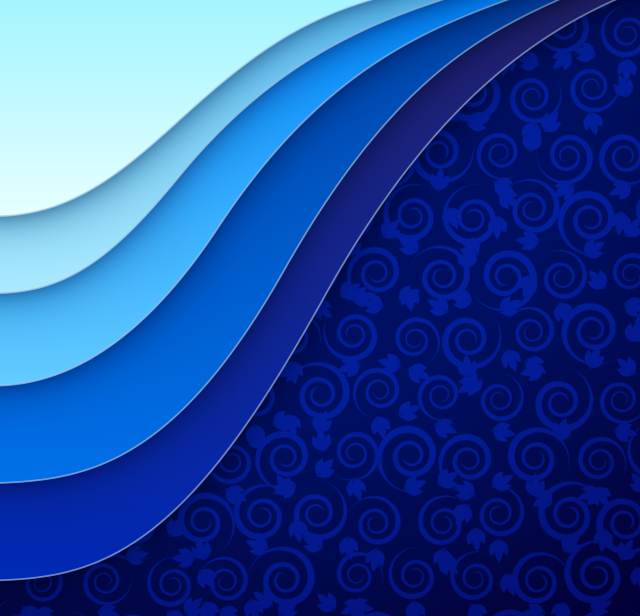
Give the GLSL for this background, as a Shadertoy shader.

```glsl
// Five blue paper waves sweep from the left edge up to the top right over a
// dark floral ground. Each wave edge is a two-part cubic with shadow and rim;
// the ground is a jittered staggered grid of tapered spirals and leaf fans.

const float TAU = 6.2832;

vec2 hash2(vec2 p) {
    vec3 q = fract(p.xyx * vec3(0.1031, 0.1030, 0.0973));
    q += dot(q, q.yzx + 33.33);
    return fract((q.xx + q.yz) * q.zy);
}

vec2 polar(float angle) { return vec2(cos(angle), sin(angle)); }

// Rotates v so that the direction "angle" becomes the x axis
vec2 unrotate(vec2 v, float angle) {
    vec2 e = polar(angle);
    return vec2(dot(v, e), dot(v, vec2(-e.y, e.x)));
}

// Cubic between two heights and slopes, with an extra bulge in the middle
float hermite(float t, float span, vec2 heights, vec2 slopes, float bulge) {
    float s = 1.0 - t;
    return mix(heights.x, heights.y, t * t * (3.0 - 2.0 * t))
         + span * t * s * (s * slopes.x - t * slopes.y) + bulge * t * t * s * s;
}

// Depth of an edge below the top. knee: start depth, bend x, bend depth, slope
// finish: x at the top, slope there, bulge before and after the bend
float edgeDepth(float x, vec4 knee, vec4 finish) {
    if (x < knee.y)
        return hermite(x / knee.y, knee.y, knee.xz, vec2(-0.04, -knee.w), finish.z);
    float span = finish.x - knee.y;
    float t = clamp((x - knee.y) / span, 0.0, 1.0);
    return hermite(t, span, vec2(knee.z, 0.0), -vec2(knee.w, finish.y), finish.w)
         - finish.y * max(x - finish.x, 0.0);
}

// Three pointed leaves spreading from one stem
float leafFan(vec2 v, float angle) {
    float d = 1.0;
    for (int i = -1; i <= 1; i++) {
        float side = float(i);
        float len = 0.40 - 0.09 * abs(side);
        vec2 q = unrotate(v, angle + 0.62 * side);
        float t = clamp(q.x / len, 0.0, 1.0);
        float leaf = abs(q.y + 0.05 * side * t * t) - 0.065 * sin(0.5 * TAU * pow(t, 1.3));
        d = min(d, max(leaf, abs(q.x - 0.5 * len) - 0.5 * len));
    }
    return d;
}

// Logarithmic spiral band with tapered tail and rounded inner end
float scroll(vec2 v, float radius) {
    float r = length(v), turn = atan(v.y, v.x) / TAU, d = 1.0;
    for (int k = -1; k <= 2; k++) {
        float n = turn + float(k);
        float width = radius * 0.19 * exp(-0.4 * n) * smoothstep(-0.55, 0.25, n)
                    * (1.0 - smoothstep(1.7, 2.15, n)) - 0.025;
        d = min(d, abs(r - radius * exp(-0.7 * n)) - width);
    }
    return d;
}

// Distance to the ornament, in grid cells
float floral(vec2 g) {
    float d = 1.0;
    for (int j = -1; j <= 1; j++)
    for (int i = -1; i <= 1; i++) {
        vec2 id = floor(g) + vec2(i, j);
        vec2 rnd = hash2(id + 17.0), jitter = hash2(id + 71.0) - 0.5;
        vec2 centre = id + vec2(0.25 + 0.5 * mod(id.y, 2.0), 0.5) + 0.2 * jitter;
        float radius = mix(0.36, 0.50, rnd.x);
        vec2 v = unrotate(g - centre, TAU * rnd.y);
        if (jitter.x > 0.0) v.y = -v.y;
        d = min(d, scroll(v, radius));
        d = min(d, leafFan(v - 1.32 * radius * polar(-2.64), -4.0));
        vec2 gap = g - centre - vec2(0.0, 0.52);
        d = min(d, leafFan(gap + 0.12 * polar(TAU * rnd.x), TAU * rnd.x));
    }
    return d;
}

void mainImage(out vec4 fragColor, in vec2 fragCoord) {
    vec2 uv = fragCoord / iResolution.xy;
    vec2 p = vec2(uv.x * 1.038, 1.0 - uv.y);   // y is depth below the top
    float px = 1.0 / iResolution.y;

    vec4 knee[5] = vec4[5](
        vec4(0.351, 0.290, 0.196, 0.91), vec4(0.476, 0.292, 0.285, 1.22),
        vec4(0.626, 0.354, 0.369, 1.52), vec4(0.784, 0.460, 0.440, 1.77),
        vec4(0.942, 0.527, 0.480, 1.80));
    vec4 finish[5] = vec4[5](
        vec4(0.601, 0.30, 0.068, -0.054), vec4(0.716, 0.33, 0.095, 0.0),
        vec4(0.822, 0.36, 0.0, 0.0), vec4(0.905, 0.45, 0.119, -0.076),
        vec4(0.997, 0.45, 0.30, 0.0));
    vec3 topColor[5] = vec3[5](
        vec3(0.64, 0.96, 1.0), vec3(0.38, 0.76, 0.96), vec3(0.0, 0.54, 1.0),
        vec3(0.0, 0.27, 0.67), vec3(0.14, 0.13, 0.43));
    vec3 lowColor[5] = vec3[5](
        vec3(0.90, 1.0, 1.0), vec3(0.67, 0.92, 1.0), vec3(0.39, 0.80, 1.0),
        vec3(0.0, 0.44, 0.91), vec3(0.0, 0.16, 0.71));

    // Floral ground, darker toward the lower right
    float gloom = smoothstep(0.55, 1.4, length(p - vec2(0.35, 0.25)) + 0.25 * p.y);
    vec3 ground = mix(vec3(0.0, 0.06, 0.38), vec3(0.01, 0.0, 0.20), gloom);
    vec3 ornament = mix(vec3(0.01, 0.12, 0.61), vec3(0.01, 0.05, 0.43), gloom);
    float d = floral(p / 0.099) * 0.099;
    vec3 col = mix(ground, ornament, 1.0 - smoothstep(-px, px, d));

    // Waves from back to front: shadow, panel, bright rim
    for (int i = 4; i >= 0; i--) {
        float depth = edgeDepth(p.x, knee[i], finish[i]);
        float slope = (edgeDepth(p.x + 0.002, knee[i], finish[i]) - depth) / 0.002;
        float below = (p.y - depth) / sqrt(1.0 + slope * slope);
        float shadow = 0.75 * exp(-max(below, 0.0) / 0.024);
        col *= mix(vec3(1.0), vec3(0.30, 0.48, 0.60), shadow);
        vec3 panel = mix(topColor[i], lowColor[i], clamp(p.y / knee[i].x, 0.0, 1.0));
        col = mix(col, panel, 1.0 - smoothstep(-px, px, below));
        float rim = 1.0 - smoothstep(0.0004, 0.0004 + 1.3 * px, abs(below));
        col = mix(col, vec3(0.72, 0.80, 0.92), 0.6 * rim);
    }
    fragColor = vec4(col, 1.0);
}
```
